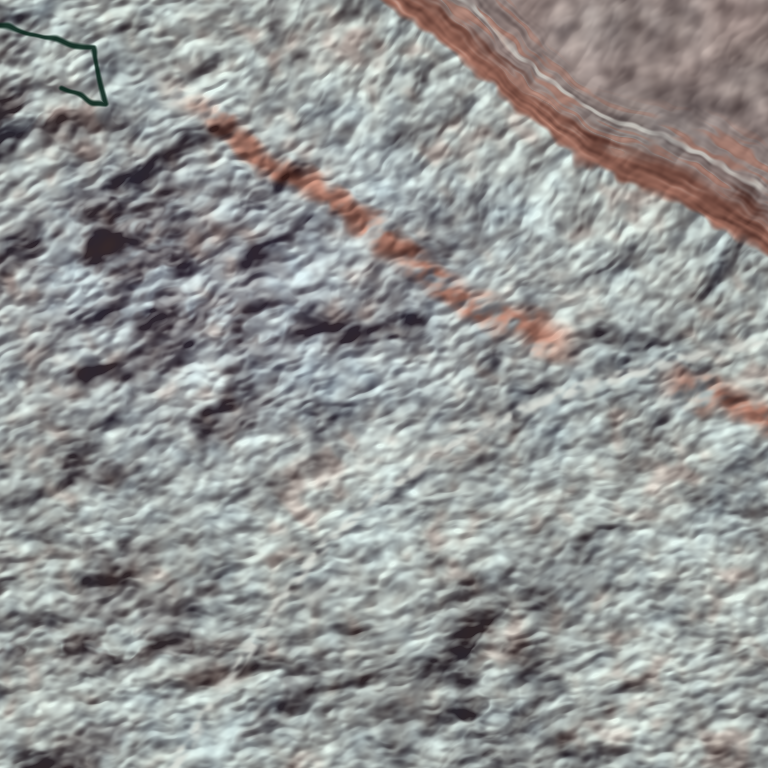
A WebGL 1 fragment shader for this texture:

```glsl
precision highp float;
uniform vec2 u_resolution;

const vec3 SHADOW = vec3(0.17, 0.145, 0.165), SUNLIT = vec3(0.86, 0.91, 0.885);
const vec3 RUST_DARK = vec3(0.22, 0.11, 0.09), RUST_LIGHT = vec3(0.78, 0.54, 0.46);
const vec3 EARTH_DARK = vec3(0.22, 0.17, 0.17), EARTH_LIGHT = vec3(0.84, 0.75, 0.72);
const vec3 WASH_PALE = vec3(0.88, 0.89, 0.86);
const vec3 RIVER_GREEN = vec3(0.04, 0.15, 0.11);
const vec2 SLANT = vec2(0.90, 0.43), STEEP = vec2(0.67, 0.74), FLAT = vec2(0.98, 0.20);
const vec2 LIGHT = vec2(-0.55, 0.83);
const vec2 RIDGE_FREQ = vec2(15.0, 29.0);
const float SAMPLE_STEP = 0.0025;
const float RELIEF_GAIN = 3.8;
const float RELIEF_CONTRAST = 0.42;
const float GRAIN = 0.34;
const float BASE_TONE = 0.70;

vec2 hash2(vec2 p) {
  vec3 q = fract(p.xyx * vec3(0.1031, 0.1030, 0.0973));
  q += dot(q, q.yzx + 33.33);
  return fract((q.xx + q.yz) * q.zy) * 2.0 - 1.0;
}

// Gradient noise, roughly -0.8 to 0.8
float noise(vec2 p) {
  vec2 i = floor(p), f = p - i, e = vec2(1.0, 0.0);
  vec2 w = f * f * f * (f * (f * 6.0 - 15.0) + 10.0);
  return mix(mix(dot(hash2(i), f), dot(hash2(i + e), f - e), w.x),
    mix(dot(hash2(i + e.yx), f - e.yx), dot(hash2(i + 1.0), f - 1.0), w.x), w.y);
}

vec2 along(vec2 p, vec2 dir) {
  return vec2(dot(p, dir), dot(p, vec2(-dir.y, dir.x)));
}

// Softly ridged height with crests following dir
float height(vec2 p, vec2 dir) {
  vec2 q = along(p, dir) * RIDGE_FREQ;
  float sum = 0.0, amp = 1.0;
  for (int i = 0; i < 3; i++) {
    float n = noise(q);
    sum += amp * (n - 0.6 * sqrt(n * n + 0.004));
    q = mat2(0.94, 0.34, -0.34, 0.94) * q * 1.9 + 17.3;
    amp *= 0.55;
  }
  return sum;
}

// Sunlit slope with broken shadows below the crests
float relief(vec2 p, vec2 dir) {
  vec2 e = LIGHT * SAMPLE_STEP;
  float s = RELIEF_GAIN * (height(p - e, dir) - height(p + e, dir));
  float hollow = noise(along(p, dir) * vec2(13.0, 25.0) + 61.0);
  return RELIEF_CONTRAST * s / sqrt(1.0 + s * s) - 0.38 * smoothstep(0.08, 0.36, hollow);
}

float segment(vec2 p, vec2 a, vec2 b) {
  vec2 d = b - a;
  return length(p - a - d * clamp(dot(p - a, d) / dot(d, d), 0.0, 1.0));
}

float blob(vec2 p, vec2 centre, vec2 size) {
  vec2 d = (p - centre) / size;
  return exp(-dot(d, d));
}

void main() {
  vec2 uv = gl_FragCoord.xy / u_resolution;
  vec2 bend = vec2(noise(uv * 8.0), noise(uv * 8.0 + 41.0));
  vec2 rough = vec2(noise(uv * 38.0 + 7.0), noise(uv * 38.0 + 73.0));
  vec2 p = uv + 0.014 * bend + 0.005 * rough;
  float fine = noise(along(uv, SLANT) * vec2(62.0, 100.0));

  // Signed distances from the two rock bands
  float bulge = 0.045 * exp(-pow((p.x - 0.76) / 0.11, 2.0));
  float scarp = (p.y - 1.0 + 0.65 * (p.x - 0.495) + bulge) / 1.19;
  float bx = p.x - 0.65;
  float spine = (p.y - 0.58 + 0.71 * min(bx, 0.0) + 0.36 * max(bx, 0.0)) / 1.2;

  // Relief directions change across the slopes
  float steepArea = smoothstep(0.01, 0.10, spine) * smoothstep(0.2, 0.45, uv.x);
  float lowArea = 1.0 - smoothstep(0.25, 0.55, uv.y);
  float slopes = mix(relief(p, SLANT), relief(p, FLAT), 0.8 * lowArea);
  float tone = BASE_TONE + mix(slopes, 0.8 * relief(p, STEEP), steepArea) + GRAIN * fine;
  tone += 0.22 * noise(uv * 5.0 + 3.0) + 0.22 * noise(uv * vec2(13.0, 19.0));

  // Shaded gullies and cliffs, broken along their length
  float leftBias = 1.0 - smoothstep(0.25, 0.7, uv.x);
  float gully = noise(along(p, SLANT) * vec2(6.0, 16.0) + 5.0) + 0.35 * rough.x;
  float crag = noise(along(p, SLANT) * vec2(15.0, 30.0) + 9.0) + 0.4 * fine;
  float cliffs = blob(p, vec2(0.04, 0.85), vec2(0.10, 0.03))
    + blob(p, vec2(0.17, 0.68), vec2(0.12, 0.09)) + blob(p, vec2(0.36, 0.58), vec2(0.18, 0.03))
    + blob(p, vec2(0.14, 0.16), vec2(0.20, 0.025)) + blob(p, vec2(0.62, 0.12), vec2(0.08, 0.13));
  float shade = smoothstep(0.14, 0.38, gully) * mix(0.15, 0.30, leftBias)
    + 0.55 * min(cliffs, 1.0) * smoothstep(-0.16, 0.14, crag);
  tone -= shade * (1.0 - 0.6 * steepArea);

  // Layered rock beyond the scarp, mottled at the far corner
  float beyond = smoothstep(-0.006, 0.006, scarp + 0.012 * rough.y);
  float mottled = smoothstep(0.08, 0.12, scarp + 0.04 * bend.x);
  float strata = scarp + 0.004 * rough.x;
  float layers = noise(vec2(p.x * 12.0, strata * 75.0)) + 0.7 * noise(vec2(p.x * 24.0, strata * 150.0));
  float mottle = 0.55 * noise(uv * 19.0) + 0.4 * rough.x;
  float rockTone = 0.5 + mix(0.42 * layers, mottle, mottled) + 0.27 * (tone - 0.55);
  tone = clamp(mix(tone, rockTone, beyond), 0.0, 1.08);

  // Mineral colours
  float hue = noise(uv * 9.0 + 23.0) + 0.7 * rough.y;
  vec3 color = mix(SHADOW, SUNLIT, tone) + hue * vec3(0.03, -0.004, -0.035);
  color.b += 0.03 * blob(uv, vec2(0.3, 0.62), vec2(0.35, 0.2));
  float stain = smoothstep(0.12, 0.6, hue) * 0.5 + 0.6 * min(shade, 1.0) * leftBias;
  stain = max(stain, beyond * (0.75 + 0.5 * bend.y));
  color = mix(color, mix(EARTH_DARK, EARTH_LIGHT, tone), stain);
  float scarpRust = max(1.0 - smoothstep(0.02, 0.055, scarp + 0.03 * layers),
    0.7 * (1.0 - mottled) * smoothstep(0.0, 0.3, layers));
  float reach = smoothstep(0.17, 0.34, uv.x) * (1.0 - smoothstep(0.70, 0.77, uv.x)) + smoothstep(0.84, 0.91, uv.x);
  float spineEdge = abs(spine + 0.014 * rough.x + 0.012 * bend.y);
  float spineRust = reach * (1.0 - smoothstep(0.003, 0.028, spineEdge)) * smoothstep(-0.5, 0.05, crag);
  color = mix(color, mix(RUST_DARK, RUST_LIGHT, tone), 0.9 * max(beyond * scarpRust, spineRust));

  // Pale wash, frayed and interrupted, and a thin pale rim
  vec2 w = p + 0.010 * rough.yx;
  float fall = exp((0.23 - w.x) / 0.3);
  float wash = abs(w.y - 0.6 * (1.0 - fall)) / sqrt(1.0 + 4.0 * fall * fall);
  float pale = 0.75 * (1.0 - smoothstep(0.001, 0.012, wash)) * smoothstep(-0.45, 0.3, fine + rough.x);
  float rim = 1.0 - smoothstep(0.001, 0.005, abs(strata - 0.066));
  color = mix(color, WASH_PALE, max(pale, 0.6 * rim * smoothstep(-0.3, 0.2, rough.y)));

  // Narrow river
  vec2 r = uv + 0.008 * rough;
  float river = min(segment(r, vec2(0.0, 0.967), vec2(0.12, 0.937)), segment(r, vec2(0.12, 0.937), vec2(0.137, 0.863)));
  river = min(river, segment(r, vec2(0.137, 0.863), vec2(0.08, 0.885)));
  color = mix(color, RIVER_GREEN, 0.9 * (1.0 - smoothstep(0.001, 0.005, river)));
  gl_FragColor = vec4(clamp(color, 0.0, 1.0), 1.0);
}
```
